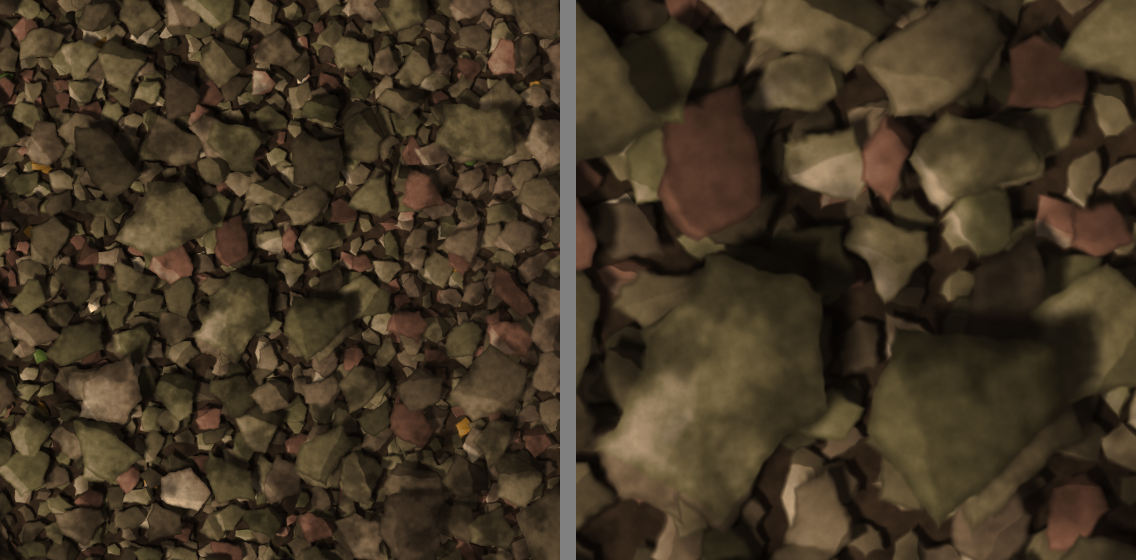
Left: the whole. Right: its middle third, enlarged.
Give the GLSL for this texture, as a WebGL 1 fragment shader.

```glsl
precision highp float;
// Heap of angular, mossy brown stones with deep shadows between them.
uniform vec2 u_resolution;

#define LAYERS 4            // stone sizes, painted small to large
#define SMALLEST 31.0       // grid cells across for the smallest stones
#define GROWTH 0.62         // grid density ratio between layers
#define SIDES 5             // cut planes per stone
#define SHADOW_DIR vec2(0.80, 0.60)
#define SHADOW_LENGTH 0.20  // in cell units
#define SHADOW_DEPTH 0.74
#define SOFTNESS 0.0016     // edge width in canvas units
#define ROUGHNESS 0.010     // wobble of the outlines
#define GRAIN 0.75          // strength of the surface texture
#define EXPOSURE 1.13

float hash(vec2 p) {
  return fract(sin(dot(p, vec2(127.1, 311.7))) * 43758.5453);
}

float noise(vec2 p) {
  vec2 i = floor(p), f = fract(p);
  f = f * f * (3.0 - 2.0 * f);
  return mix(mix(hash(i), hash(i + vec2(1.0, 0.0)), f.x),
             mix(hash(i + vec2(0.0, 1.0)), hash(i + vec2(1.0, 1.0)), f.x), f.y);
}

float fbm(vec2 p) {
  float sum = 0.0, amp = 0.5;
  for (int i = 0; i < 4; i++) {
    sum += amp * noise(p);
    p = mat2(1.6, 1.2, -1.2, 1.6) * p + 7.3;
    amp *= 0.5;
  }
  return sum / 0.9375;
}

vec2 direction(float angle) {
  return vec2(cos(angle), sin(angle));
}

// Distances to an irregular convex polygon (x) and to its cast shadow (y).
vec2 stoneDistance(vec2 p, vec2 id) {
  vec2 d = vec2(-9.0);
  float spin = 6.2832 * hash(id + 3.1);
  float size = mix(0.34, 0.52, hash(id + 5.7));
  vec2 longAxis = direction(spin);
  for (int k = 0; k < SIDES; k++) {
    float n = float(k);
    float jitter = hash(id + 11.3 + n * 1.7) - 0.5;
    vec2 normal = direction(spin + (n + 0.6 * jitter) * 6.2832 / float(SIDES));
    float reach = size * mix(0.75, 1.1, hash(id + 23.9 + n * 2.3));
    reach *= 0.72 + 0.38 * abs(dot(normal, longAxis));
    d = max(d, vec2(dot(p, normal), dot(p - SHADOW_DIR * SHADOW_LENGTH, normal)) - reach);
  }
  return d;
}

// Stone tint: olive moss to warm brown, rarely rust, leaf green or ochre.
vec3 stoneTint(vec2 id, float muddy) {
  float kind = hash(id + 41.3);
  vec3 olive = vec3(0.95, 0.85, 0.51);
  vec3 brown = vec3(1.03, 0.80, 0.59);
  vec3 tint = mix(olive, brown, clamp(kind + 0.25 * muddy, 0.0, 1.0));
  tint = mix(tint, vec3(1.12, 0.74, 0.55), step(0.88, kind));
  float accent = hash(id + 47.9);
  tint = mix(tint, vec3(0.72, 0.88, 0.34), step(0.978, accent));
  return mix(tint, vec3(1.40, 0.95, 0.30), step(0.993, accent));
}

// Lit surface: overall tilt, one creased facet, worn rim and fine grain.
vec3 stoneColor(vec2 p, vec2 id, float d, float texture, float muddy) {
  float pale = step(0.90, hash(id + 53.1));
  float value = mix(0.15, 0.35, hash(id + 59.7)) + 0.13 * pale;
  value = mix(value, 0.23, 0.4 * muddy);
  vec2 facing = direction(6.2832 * hash(id + 61.3));
  float crease = dot(p, facing) - mix(0.05, 0.32, hash(id + 67.9));
  float facet = 1.0 - 0.42 * dot(facing, SHADOW_DIR) - 0.12;
  value *= mix(1.0, facet, smoothstep(-0.015, 0.03, crease));
  value *= 1.0 - 0.55 * dot(p, SHADOW_DIR);
  value *= 1.0 - 0.28 * smoothstep(-0.07, 0.0, d);
  value *= 1.0 + GRAIN * (texture - 0.5);
  vec3 tint = stoneTint(id, muddy);
  return value * mix(tint, vec3(1.0, 0.85, 0.66), smoothstep(0.3, 0.5, value));
}

void main() {
  vec2 uv = gl_FragCoord.xy / min(u_resolution.x, u_resolution.y);
  float muddy = smoothstep(0.5, 0.95, uv.x + 0.3 * (fbm(uv * 5.0) - 0.5));
  float blotch = fbm(uv * 24.0 + 31.0);
  float texture = mix(blotch, fbm(uv * 110.0), 0.55);
  vec2 wobble = vec2(fbm(uv * 28.0), fbm(uv * 28.0 + 57.0)) - 0.5;
  vec2 warped = uv + ROUGHNESS * 2.0 * wobble;

  // Dark soil with crumbs
  vec3 color = vec3(0.15, 0.11, 0.075) * (0.25 + 1.1 * texture);

  // Paint the stones, each one shading those beneath it
  float cells = SMALLEST;
  for (int layer = 0; layer < LAYERS; layer++) {
    float level = float(layer);
    vec2 grid = warped * cells + level * 17.37;
    float blur = SOFTNESS * cells;
    float chance = 1.0 - 0.09 * level * level;
    for (int j = -1; j <= 1; j++) {
      for (int i = -1; i <= 1; i++) {
        vec2 cell = floor(grid) + vec2(float(i), float(j));
        vec2 id = cell + level * 71.0;
        if (hash(id + 83.7) > chance) continue;
        vec2 center = cell + 0.2 + 0.6 * vec2(hash(id + 1.3), hash(id + 2.9));
        vec2 p = grid - center;
        vec2 d = stoneDistance(p, id);
        float shade = 1.0 - smoothstep(-0.07, 0.03, d.y);
        color *= 1.0 - SHADOW_DEPTH * (1.0 - 0.35 * muddy) * shade;
        float cover = 1.0 - smoothstep(-blur, blur, d.x);
        color = mix(color, stoneColor(p, id, d.x, texture, muddy), cover);
      }
    }
    cells *= GROWTH;
  }

  // Grime in hollows and a floor of dim ambient light
  color *= mix(0.72, 1.12, smoothstep(0.28, 0.55, blotch));
  color = color * EXPOSURE + vec3(0.022, 0.014, 0.008);
  gl_FragColor = vec4(color, 1.0);
}
```
